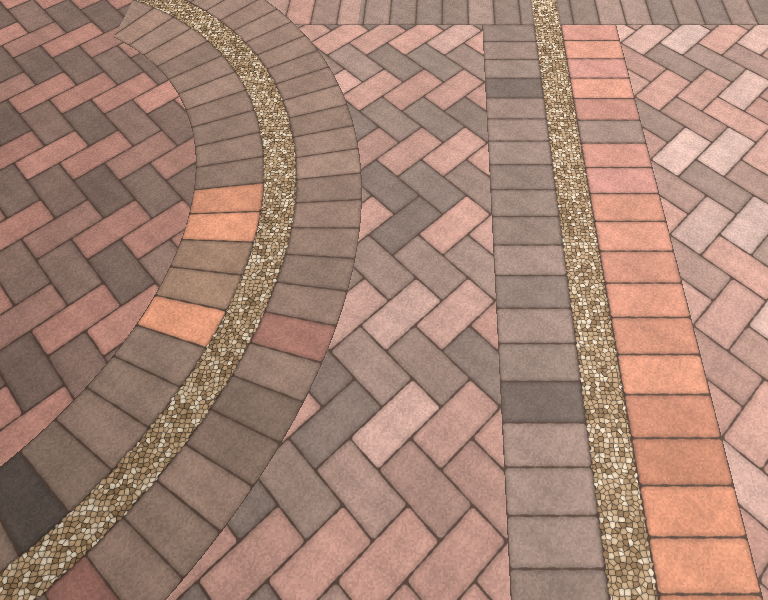
Reproduce this texture procedurally as a WebGL 2 fragment shader.

```glsl
#version 300 es
precision highp float;
// Brick paving in perspective: herringbone fields, a curved and a straight border, gravel strips.
uniform vec2 u_resolution;
out vec4 fragColor;

const vec3 GREY = vec3(.53, .46, .42);
const vec3 TAUPE = vec3(.65, .54, .49);
const vec3 ROSE = vec3(.79, .60, .54);
const vec3 BLUSH = vec3(.86, .73, .68);
const vec3 ORANGE = vec3(.88, .60, .47);
const vec3 BROWN = vec3(.60, .48, .40);
const vec3 RUST = vec3(.70, .46, .41);
const vec3 JOINT = vec3(.35, .27, .23);
const vec3 HAZE = vec3(.85, .79, .78);

const vec2 VANISH = vec2(4.5, -6.24);        // vanishing point, y down
const vec2 RING_CENTRE = vec2(-17.7, -30.1); // in brick widths on the ground

struct Brick { vec2 local; vec2 halfSize; vec2 id; float warmth; float spread; };

float hash(vec2 p) {
  vec3 q = fract(p.xyx * .1031);
  q += dot(q, q.yzx + 33.33);
  return fract((q.x + q.y) * q.z);
}

// x: nearest distance, y: gap to the second nearest, z: random value of the cell
vec3 cellular(vec2 p) {
  vec2 base = floor(p);
  float near = 9., second = 9., value = 0.;
  for (int j = -1; j <= 1; j++)
    for (int i = -1; i <= 1; i++) {
      vec2 c = base + vec2(i, j);
      float d = length(c + .15 + .7 * vec2(hash(c), hash(c + 71.3)) - p);
      if (d < near) { second = near; near = d; value = hash(c + 19.7); }
      else second = min(second, d);
    }
  return vec3(near, second - near, value);
}

float mottle(vec2 p) {
  return .5 * sin(p.x * 3.1 + sin(p.y * 4.3)) + .3 * sin(p.y * 7.3 - p.x * 5.1)
       + .2 * sin(p.x * 13.7 + p.y * 9.1);
}

float roundBox(vec2 p, vec2 halfSize, float radius) {
  vec2 d = abs(p) - halfSize + radius;
  return length(max(d, 0.)) + min(max(d.x, d.y), 0.) - radius;
}

vec3 tone(float k) {
  vec3 c = mix(GREY, TAUPE, smoothstep(0., .38, k));
  c = mix(c, ROSE, smoothstep(.38, .64, k));
  return mix(c, BLUSH, smoothstep(.7, 1., k));
}

// Falling bricks stay cool, rising ones warm; the near middle and far right are warmer.
Brick herringbone(vec2 g, bool inDisc) {
  vec2 shift = inDisc ? vec2(0., .15) : vec2(g.x > 6. ? .14 : 0., 0.);
  vec2 h = (g - shift + vec2(.56, 28.75)) / vec2(1., 1.01) + vec2(.354, 1.06);
  vec2 p = vec2(h.y + h.x, h.y - h.x) * .70711;
  vec2 cell = floor(p);
  float s = mod(cell.x + cell.y, 4.);
  bool falling = s < 2.;
  vec2 corner = cell - (falling ? vec2(s, 0.) : vec2(0., s - 2.));
  vec2 halfSize = falling ? vec2(1., .5) : vec2(.5, 1.), mid = corner + halfSize;
  vec2 ground = vec2(mid.x - mid.y, mid.x + mid.y) * .70711 - vec2(.914, 29.81);
  float warmth = falling ? .02 : .5;
  if (falling && ground.y > -23.6 && ground.x > -2.4) warmth = .36;
  if (distance(ground, vec2(-1.2, -30.1)) < .6 || distance(ground, vec2(-2.6, -24.4)) < .6) warmth = 0.;
  if (ground.x > 6.) warmth = .28 + warmth * .7;
  return Brick(p - mid, halfSize, corner, warmth, inDisc ? .24 : .36);
}

// A row of bricks side by side along t, lying across it.
Brick course(float across, float t, float halfLength, float seed, float warmth) {
  return Brick(vec2(across, fract(t) - .5), vec2(halfLength, .5), vec2(seed, floor(t)), warmth, .24);
}

vec3 gravel(vec2 g) {
  vec3 stone = cellular(g * vec2(8.5, 9.));
  vec3 c = mix(vec3(.52, .41, .29), vec3(.72, .60, .46), smoothstep(.05, .5, stone.z));
  c = mix(c, vec3(.87, .80, .70), smoothstep(.62, .95, stone.z));
  return c * mix(.62, 1.06, smoothstep(0., .3, stone.y)) * (1.08 - .25 * stone.x);
}

vec3 brickColour(Brick b, vec3 face, vec2 g, float aa) {
  float edge = roundBox(b.local, b.halfSize - .022, .08);
  vec3 grit = cellular(g * 21.);
  face *= 1. + .06 * mottle(g * 1.3 + b.id) + .13 * (grit.z - .5);
  face *= mix(1., .87, smoothstep(-.12, 0., edge));
  return mix(face, JOINT, smoothstep(-aa, aa, edge + .012 * mottle(g * 4.)));
}

void main() {
  // Canvas six units high, projected onto the ground plane
  vec2 p = vec2(gl_FragCoord.x, u_resolution.y - gl_FragCoord.y) * 6. / u_resolution.y;
  float depth = p.y - VANISH.y;
  vec2 g = vec2((p.x - VANISH.x) * 24.6, -256.) / depth;
  float aa = 130. / (depth * u_resolution.y);

  vec2 arm = g - RING_CENTRE;
  float r = length(arm), angle = atan(arm.y, arm.x);
  bool inDisc = r < 10.05 || (g.x < -12.5 && g.y < -35.);
  bool inner = !inDisc && r < 12.6, outer = !inDisc && r >= 12.6 && r < 15.1;
  bool header = !inDisc && r > 15.1 && g.y < -39.45;
  bool greyBand = !header && g.x > 1.22 && g.x < 3.7;
  bool coralBand = !header && g.x >= 3.7 && g.x < 6.3;

  // Choose the paving under this point
  Brick b = herringbone(g, inDisc);
  if (inner) b = course(r - 11.1, angle * 11.1 + .5, 1.05, 3., .14 - .15 * angle);
  else if (outer) b = course(r - 14.1, angle * 14.5 - .05, 1., 8., .12 - .15 * angle);
  else if (header) b = course(g.y + 40.45, g.x + .3, 1., 34., g.x < -3.5 ? .42 : .12);
  else if (greyBand) b = course(g.x - 2.22, g.y + .46, 1., 13., .12);
  else if (coralBand) b = course(g.x - 5.245, g.y / 1.03 + .4, 1.055, 21., .5);

  // Face colours, with a few accented bricks
  float pick = hash(b.id + 5.3), row = b.id.y;
  vec3 face = tone(b.warmth + b.spread * pick);
  if (inDisc) face *= vec3(.98, .93, .92);
  if (inner || outer) face = mix(face, BROWN, .45);
  if (inner && (row == 1. || row == 2.)) face = BROWN * 1.13;
  if (inner && (row == -1. || row == 0. || row == 3.)) face = ORANGE * 1.05;
  if (inner && row == 8.) face = GREY * .75;
  if (outer && (row == 3. || row == 10.)) face = mix(face, RUST, .7);
  if (greyBand && (row == -36. || row == -25.)) face = GREY * .85;
  if (coralBand) {
    vec3 coral = mix(vec3(.83, .59, .54), ORANGE * vec3(.95, .9, .86), smoothstep(1., 6., p.y));
    face = row == -33. ? TAUPE : mix(coral * .95, ORANGE * 1.03, pick * .7);
  }
  face *= .94 + .12 * hash(b.id + 47.1);
  vec3 colour = brickColour(b, face, g, aa);

  // Gravel strips with ragged edges
  float ragged = .035 * mottle(g * 5.);
  float strip = min(abs(r - 12.62) - .48, abs(g.x - 3.705) - .485) + ragged;
  colour *= mix(.78, 1., smoothstep(0., .09, strip));
  colour = mix(gravel(g), colour, smoothstep(-aa, aa, strip));

  // Light falls off towards the lower left, with a pale sheen opposite
  float light = smoothstep(0., .85, p.x / 7.68 * .75 + (1. - p.y / 6.) * .3);
  colour = mix(colour * mix(.84, 1.06, light), HAZE, .1 * light);
  fragColor = vec4(clamp(colour, 0., 1.), 1.);
}
```
